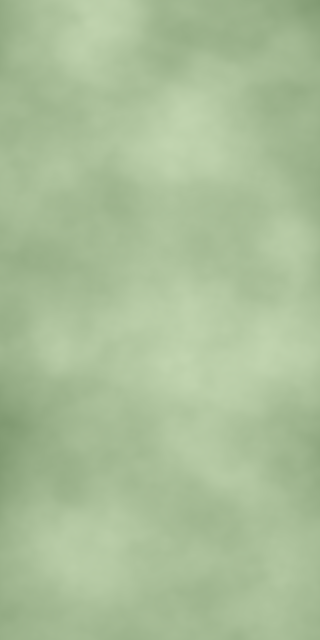
Write a WebGL 2 fragment shader that draws this texture.

```glsl
#version 300 es
precision highp float;

uniform vec2 u_resolution;
out vec4 fragColor;

float hash(vec2 p) {
    return fract(sin(dot(p, vec2(127.1, 311.7))) * 43758.5453);
}

float valueNoise(vec2 p) {
    vec2 cell = floor(p);
    vec2 f = fract(p);
    vec2 blend = f * f * f * (f * (f * 6.0 - 15.0) + 10.0);
    float bottom = mix(hash(cell), hash(cell + vec2(1.0, 0.0)), blend.x);
    float top = mix(hash(cell + vec2(0.0, 1.0)), hash(cell + vec2(1.0, 1.0)), blend.x);
    return mix(bottom, top, blend.y);
}

// Layered noise, rotated per octave to hide the lattice
float clouds(vec2 p) {
    float sum = 0.0;
    float weight = 0.5;
    for (int octave = 0; octave < 5; octave++) {
        sum += weight * valueNoise(p);
        p = mat2(0.8, 0.6, -0.6, 0.8) * p * 2.0 + vec2(5.3, 8.7);
        weight *= 0.48;
    }
    return sum;
}

// Soft round patch of light or shade
float patchAt(vec2 p, vec2 center, vec2 radius) {
    vec2 d = (p - center) / radius;
    return exp(-dot(d, d));
}

void main() {
    // x runs 0..1, y runs 0..2 on a tall canvas
    vec2 p = gl_FragCoord.xy / u_resolution.x;
    float height = u_resolution.y / u_resolution.x;

    float tone = (clouds(p * vec2(2.7, 3.1) + vec2(2.4, 7.1)) - 0.48) * 0.30;

    // Broad light and shade
    tone += 0.08 * patchAt(p, vec2(0.66, 0.22 * height), vec2(0.26, 0.28));
    tone += 0.03 * patchAt(p, vec2(0.42, 0.62 * height), vec2(0.35, 0.45));
    tone -= 0.07 * patchAt(p, vec2(0.05, 0.34 * height), vec2(0.22, 0.26));
    tone -= 0.08 * patchAt(p, vec2(1.0, height), vec2(0.45, 0.24));

    // Darkened sides
    float side = abs(p.x * 2.0 - 1.0);
    tone += 0.012 - 0.055 * side * side * side * side;

    vec3 sage = vec3(0.65, 0.735, 0.585) + tone * vec3(1.05, 0.95, 1.0);
    fragColor = vec4(clamp(sage, 0.0, 1.0), 1.0);
}
```
